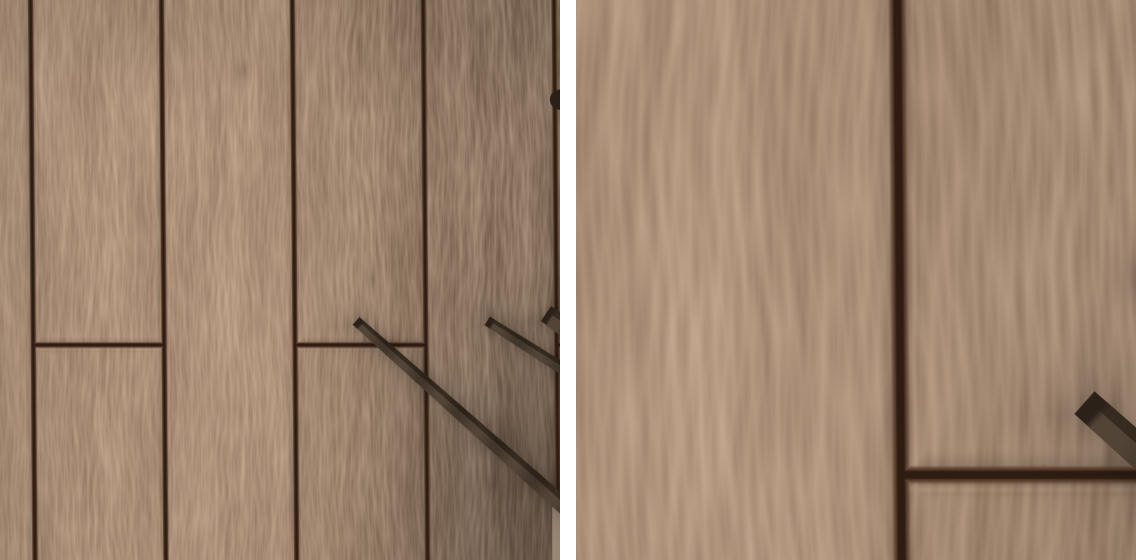
Left, the full canvas; right, a detail of the centre.
Reproduce this texture procedurally as a Shadertoy shader.

```glsl
// Tall brown oak panels with dark bevelled grooves, staggered joints and slim metal bars.

float hash(vec2 p) {
    vec3 q = fract(vec3(p.xyx) * 0.1031);
    q += dot(q, q.yzx + 33.33);
    return fract((q.x + q.y) * q.z);
}

// Cellular noise: distance to the nearest scattered point
float cells(vec2 p) {
    vec2 cell = floor(p), f = p - cell;
    float nearest = 2.0;
    for (int y = -1; y <= 1; y++)
        for (int x = -1; x <= 1; x++) {
            vec2 o = vec2(x, y), c = cell + o;
            vec2 point = o + vec2(hash(c), hash(c + 57.3));
            nearest = min(nearest, length(point - f));
        }
    return nearest;
}

// Signed wood grain value around zero; g is centred across the board
float woodGrain(vec2 g, float seed) {
    g.x += 0.003 * sin(g.y * 11.0 + seed) + 0.0012 * sin(g.y * 31.0 + seed * 2.3);
    vec2 s = g + vec2(seed * 1.7, seed * 0.9);
    float pores = cells(s * vec2(190.0, 17.0)) - 0.5;
    float fibres = cells(s * vec2(85.0, 4.0)) - 0.5;
    float clouds = cells(s * vec2(16.0, 2.5)) - 0.5;

    // Nested pointed arches along the heart of the board
    float heart = g.x + 0.008 * sin(seed * 5.0);
    float rings = g.y * 4.0 + 90.0 * sqrt(heart * heart + 0.0002);
    float arches = sin(6.2832 * rings + 1.3 * sin(g.y * 47.0 + seed));
    arches *= 1.0 - smoothstep(0.01, 0.085, abs(heart));
    return 0.09 * pores + 0.07 * fibres + 0.07 * clouds + 0.018 * arches;
}

// Tapered square bar from a to b; r holds the half widths at both ends
void addBar(inout vec3 color, vec2 p, vec2 a, vec2 b, vec2 r, float px) {
    vec2 dir = normalize(b - a), q = p - a;
    float len = length(b - a), along = dot(q, dir);
    float across = dot(q, vec2(-dir.y, dir.x));
    float halfWidth = mix(r.x, r.y, clamp(along / len, 0.0, 1.0));
    float d = max(abs(across) - halfWidth, max(-along, along - len));

    // Soft shadow cast on the wood, then the two faces and the end cap
    color *= 1.0 - 0.16 * exp(-max(d, 0.0) * 60.0);
    float topFace = smoothstep(-px, px, across - 0.25 * halfWidth);
    vec3 metal = mix(vec3(0.29, 0.24, 0.19), vec3(0.19, 0.15, 0.11), topFace);
    metal *= 1.0 + 0.12 * sin(along * 70.0);
    metal = mix(vec3(0.17, 0.13, 0.10), metal, smoothstep(0.008, 0.014, along));
    color = mix(color, metal, smoothstep(px, -px, d));
}

void mainImage(out vec4 fragColor, in vec2 fragCoord) {
    vec2 p = fragCoord / iResolution.xy;
    float px = 0.8 / min(iResolution.x, iResolution.y);

    // Slightly leaning panels; every second one is split by a joint
    float panelWidth = 0.2337;
    float u = (p.x - 0.0625 + 0.008 * p.y) / panelWidth;
    float id = floor(u);
    bool split = mod(id, 2.0) < 0.5;
    float joint = p.y - 0.384;
    float seed = id * 3.7 + 11.0 + (split && joint < 0.0 ? 19.0 : 0.0);

    // Wood tone, grain and one faint knot per board
    vec2 g = vec2((fract(u) - 0.5) * panelWidth, p.y);
    float contrast = mix(0.9, 1.45, smoothstep(0.45, 0.9, p.x));
    vec3 color = mix(vec3(0.62, 0.52, 0.43), vec3(0.69, 0.58, 0.49), 0.55 + 0.3 * hash(vec2(seed, 3.0)));
    color += woodGrain(g, seed) * contrast * vec3(1.0, 0.97, 0.92);
    vec2 knot = g - vec2(0.14 * hash(vec2(seed, 8.0)) - 0.07, hash(vec2(seed, 5.0)));
    color *= 1.0 - 0.13 * exp(-dot(knot * vec2(110.0, 60.0), knot * vec2(110.0, 60.0)));

    // Room light fades to the right, the top and the lower right corner
    float light = 1.03 - 0.20 * smoothstep(0.45, 1.0, p.x) - 0.06 * smoothstep(0.75, 1.0, p.y);
    light -= 0.20 * smoothstep(0.5, 1.0, p.x) * smoothstep(0.55, 0.1, p.y);
    light -= 0.05 * smoothstep(0.15, 0.0, p.x);
    color *= light;

    // Grooves: lit bevel, soft shoulder and dark core
    float side = (fract(u + 0.5) - 0.5) * panelWidth;
    float groove = abs(side);
    float bevel = smoothstep(0.003, 0.0, abs(side - 0.0085));
    if (split) {
        groove = min(groove, abs(joint));
        bevel = max(bevel, smoothstep(0.003, 0.0, abs(joint + 0.0085)));
    }
    color *= 1.0 + 0.10 * bevel;
    color *= 1.0 - 0.12 * smoothstep(0.016, 0.004, groove);
    color = mix(color, vec3(0.34, 0.23, 0.16), 0.9 * smoothstep(0.0062, 0.0032, groove));
    color = mix(color, vec3(0.18, 0.11, 0.07), smoothstep(0.0032 + px, 0.0020 - px, groove));

    // Pale sill in the corner, round knob and metal bars
    float sill = max(0.986 - p.x, p.y - 0.095);
    color = mix(color, vec3(0.60, 0.53, 0.46), smoothstep(px, -px, sill));
    float knob = length(p - vec2(1.0, 0.822)) - 0.018;
    color = mix(color, vec3(0.17, 0.12, 0.09), smoothstep(px, -px, knob));
    addBar(color, p, vec2(0.636, 0.427), vec2(1.02, 0.085), vec2(0.009, 0.015), px);
    addBar(color, p, vec2(0.870, 0.427), vec2(1.02, 0.332), vec2(0.009, 0.011), px);
    addBar(color, p, vec2(0.975, 0.440), vec2(1.04, 0.395), vec2(0.016, 0.020), px);

    fragColor = vec4(clamp(color, 0.0, 1.0), 1.0);
}
```
